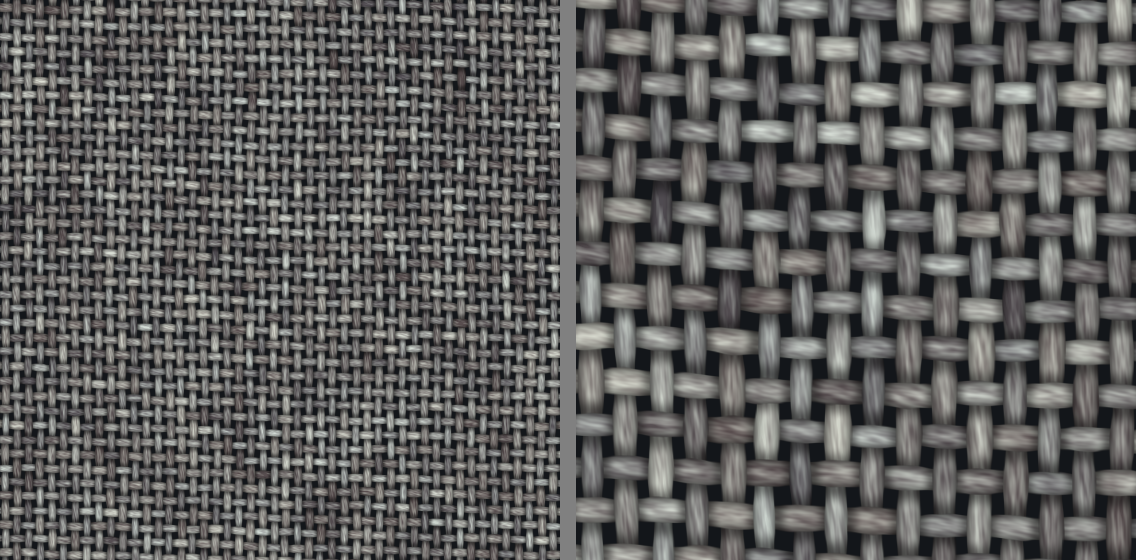
Left: the whole. Right: its middle third, enlarged.
A WebGL 1 fragment shader for this texture:

```glsl
precision highp float;

uniform vec2 u_resolution;

#define THREADS vec2(48.0, 39.0)
#define WARP_HALF_WIDTH 0.33
#define WEFT_HALF_WIDTH 0.275
#define ROW_SLANT 0.03
#define WANDER 0.11
#define SLUB_CONTRAST 0.62
#define FLOAT_CONTRAST 0.34
#define FIBRE_CONTRAST 0.55
#define GAP_COLOR vec3(0.075, 0.085, 0.1)
#define DARK_YARN vec3(0.3, 0.272, 0.284)
#define LIGHT_YARN vec3(0.715, 0.732, 0.705)

const float PI = 3.14159;

float hash(vec2 p) {
  vec3 q = fract(p.xyx * 0.1031);
  q += dot(q, q.yzx + 33.33);
  return fract((q.x + q.y) * q.z);
}

vec2 gradient(vec2 cell) {
  float angle = 2.0 * PI * hash(cell);
  return vec2(cos(angle), sin(angle));
}

float gradientNoise(vec2 p) {
  vec2 i = floor(p);
  vec2 f = p - i;
  vec2 u = f * f * f * (f * (f * 6.0 - 15.0) + 10.0);
  vec2 e = vec2(0.0, 1.0);
  float bottom = mix(dot(gradient(i), f), dot(gradient(i + e.yx), f - e.yx), u.x);
  float top = mix(dot(gradient(i + e.xy), f - e.xy), dot(gradient(i + e.yy), f - e.yy), u.x);
  return mix(bottom, top, u.y);
}

// Yarn color in rgb, coverage in a; lift is 1 above a crossing and -1 below it
vec4 yarn(float along, float across, float shift, float halfWidth, float pixel, float seed, out float lift) {
  float lane = floor(across);
  float t = 0.5 * (along - 0.5 + mod(lane + shift, 2.0));
  float span = floor(t + 0.5);
  lift = cos(2.0 * PI * (t - span));

  // Each raised span has its own width, offset and tone
  vec2 id = vec2(span + seed, lane + 2.0 * seed);
  float spanTone = hash(id) - 0.5;
  float spanOffset = hash(id + 71.0) - 0.5;
  float spanWidth = hash(id + 137.0) - 0.5;

  float wander = gradientNoise(vec2(along * 0.27, lane * 7.31 + seed));
  float offset = across - lane - 0.5 + WANDER * (wander + spanOffset);
  float width = halfWidth * (0.96 + 0.09 * lift + 0.22 * spanWidth);

  // Twisted fibres run along the yarn
  float twist = along * (0.9 + spanOffset);
  float fibre = gradientNoise(vec2(along * 1.3 + seed, across * 6.5 + twist))
              + 0.5 * gradientNoise(vec2(along * 2.6, across * 13.0 + twist + seed));
  float slub = gradientNoise(vec2(along * 0.16 + seed, lane * 5.73));
  float tone = 0.53 + SLUB_CONTRAST * slub + FLOAT_CONTRAST * spanTone + FIBRE_CONTRAST * fibre;

  vec3 color = mix(DARK_YARN, LIGHT_YARN, clamp(tone, 0.0, 1.1));
  color += spanWidth * vec3(0.025, 0.0, -0.02);

  // Round cross-section, darker where the yarn dips
  float d = abs(offset) / width + 0.12 * fibre;
  color *= 1.0 - 0.48 * min(d * d, 1.2);
  color *= mix(0.58, 1.08, smoothstep(-0.7, 0.65, lift));

  float soft = 0.5 * pixel / width + 0.05;
  return vec4(color, 1.0 - smoothstep(1.0 - soft, 1.0 + soft, d));
}

void main() {
  vec2 uv = gl_FragCoord.xy / u_resolution;

  // Gentle distortion of the cloth
  vec2 cloth = uv + vec2(0.0, ROW_SLANT * uv.x);
  cloth += 0.006 * vec2(gradientNoise(uv * 3.0), gradientNoise(uv * 3.0 + 19.0));
  vec2 weave = cloth * THREADS;
  vec2 pixel = THREADS / u_resolution;

  float weftLift;
  float warpLift;
  vec4 weft = yarn(weave.x, weave.y, 0.0, WEFT_HALF_WIDTH, pixel.y, 11.0, weftLift);
  vec4 warp = yarn(weave.y, weave.x, 1.0, WARP_HALF_WIDTH, pixel.x, 47.0, warpLift);
  weft.rgb *= 1.04;

  // Plain weave: the higher yarn covers the lower one
  float weftOnTop = step(warpLift, weftLift);
  vec4 lower = mix(weft, warp, weftOnTop);
  vec4 upper = mix(warp, weft, weftOnTop);
  vec3 color = mix(GAP_COLOR, lower.rgb, lower.a);
  color = mix(color, upper.rgb, upper.a);

  gl_FragColor = vec4(clamp(color, 0.0, 1.0), 1.0);
}
```
